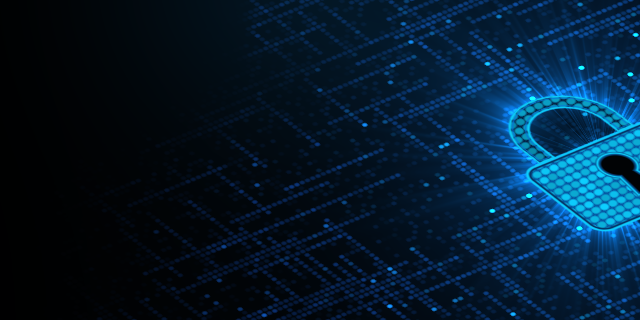
A Shadertoy shader for this background:

```glsl
// Glowing padlock of cyan dots at the right of a dark, slanted lattice of blue data lines.

// Slanted axes shared by the lattice and the padlock
const vec2 RISE = vec2(0.925, 0.38);
const vec2 FALL = vec2(0.79, -0.61);
const float CELL = 0.0178;
const float LOCK_CELL = 0.0285;

// Padlock layout, in canvas heights
const vec2 BODY_CORNER = vec2(1.703, 0.4505);
const vec2 BODY_SIZE = vec2(0.42, 0.227);
const float BODY_ROUND = 0.047;
const vec2 SHACKLE_CENTER = vec2(1.784, 0.586);
const float SHACKLE_RADIUS = 0.133;
const float SHACKLE_HALF = 0.026;
const vec2 KEYHOLE = vec2(1.93, 0.484);
const vec2 GLOW_CENTER = vec2(1.88, 0.50);

// Palette
const vec3 NIGHT = vec3(0.004, 0.012, 0.02);
const vec3 TEAL = vec3(0.01, 0.085, 0.135);
const vec3 DEEP = vec3(0.01, 0.10, 0.20);
const vec3 BLUE = vec3(0.07, 0.30, 0.78);
const vec3 AZURE = vec3(0.03, 0.46, 0.85);
const vec3 CYAN = vec3(0.05, 0.80, 0.99);

float hash(vec2 p) {
    return fract(sin(dot(p, vec2(127.1, 311.7))) * 43758.5453);
}

float noise1(float x) {
    float i = floor(x), f = fract(x);
    return mix(hash(vec2(i, 7.0)), hash(vec2(i + 1.0, 7.0)), f * f * (3.0 - 2.0 * f));
}

// Coordinates along the two slanted axes
vec2 slant(vec2 p) {
    return inverse(mat2(RISE, FALL)) * p;
}

float fill(float d, float px) {
    return 1.0 - smoothstep(-px, px, d);
}

float stroke(float d, float width, float px) {
    return fill(abs(d) - width, px);
}

// Lit stretch of a lattice row: chance per block of cells
float run(float row, float along, float size, float chance) {
    float shift = hash(vec2(row, 3.0)) * size;
    return step(hash(vec2(row, floor((along + shift) / size) + 50.0)), chance);
}

float bodyDistance(vec2 p) {
    vec2 q = abs(slant(p - BODY_CORNER) - 0.5 * BODY_SIZE) - 0.5 * BODY_SIZE;
    return length(max(q, 0.0)) + min(max(q.x, q.y), 0.0) - BODY_ROUND;
}

float shackleDistance(vec2 p) {
    vec2 q = slant(p - SHACKLE_CENTER);
    float ring = length(vec2(q.x, min(q.y, 0.0))) - SHACKLE_RADIUS;
    return max(abs(ring) - SHACKLE_HALF, q.y - 0.12);
}

float keyholeDistance(vec2 p) {
    vec2 q = slant(p - KEYHOLE);
    float stem = max(abs(q.x) - 0.014 - 0.12 * q.y, max(-q.y, q.y - 0.12));
    return min(length(q) - 0.043, stem);
}

// Data lines and scattered dots
vec3 lattice(vec2 p, float px) {
    vec2 g = slant(p) / CELL, id = floor(g);
    vec2 center = CELL * mat2(RISE, FALL) * (id + 0.5);
    float dotMask = fill(length((p - center) / vec2(1.0, 0.68)) - 0.0082, 1.3 * px);

    float near = exp(-2.3 * length(center - GLOW_CENTER));
    float start = mix(0.2, 0.72, smoothstep(0.4, 0.8, center.y));
    float reach = smoothstep(start, start + 0.75, center.x + 0.12 * hash(id + 9.0));
    reach = max(reach, 0.75 * smoothstep(0.74, 0.82, center.x) * smoothstep(0.72, 0.9, center.y));

    float line = max(run(id.y, id.x, 19.0, 0.15), run(id.x + 400.0, id.y, 14.0, 0.15));
    float h = hash(id);
    float level = 0.45 * line * (0.55 + 0.45 * hash(id + 21.0));
    level += 0.22 * step(0.66, h) * hash(id + 33.0);
    level += step(0.988, h) * (0.45 + 0.5 * hash(id + 5.0));
    vec3 tint = mix(BLUE, CYAN, clamp(1.5 * near * step(0.93, h) + 0.45 * near, 0.0, 1.0));
    return tint * level * reach * dotMask * (0.7 + 1.1 * near);
}

// Dark gradient, halo and light rays
vec3 backdrop(vec2 p, float lockDistance) {
    vec2 d = p - GLOW_CENTER;
    float r = length(d);
    float angle = atan(d.y, -d.x);
    float rays = pow(noise1(angle * 16.0), 2.0) * 0.6 + pow(noise1(angle * 43.0 + 20.0), 3.0);
    vec2 haze = (p - vec2(1.0, 1.08)) / vec2(0.62, 0.50);
    vec3 color = NIGHT * smoothstep(-0.2, 0.8, p.x);
    color += TEAL * 0.8 * exp(-dot(haze, haze));
    color += DEEP * 1.1 * exp(-2.6 * r * r);
    color += AZURE * rays * 0.55 * exp(-4.8 * r);
    float halo = max(lockDistance, 0.0);
    color += AZURE * (0.5 * exp(-26.0 * halo) + 0.25 * exp(-9.0 * halo)) * (0.6 + 0.7 * rays);
    return color;
}

void mainImage(out vec4 fragColor, in vec2 fragCoord) {
    vec2 p = fragCoord / iResolution.y;
    float px = 1.2 / iResolution.y;
    float body = bodyDistance(p);
    float shackle = max(shackleDistance(p), -body);
    float keyhole = keyholeDistance(p);

    vec3 color = backdrop(p, min(body, shackle)) + lattice(p, px);

    // Dim opening inside the shackle
    vec2 s = slant(p - SHACKLE_CENTER);
    float opening = length(vec2(s.x, min(s.y, 0.0))) - SHACKLE_RADIUS + SHACKLE_HALF;
    color *= 1.0 - 0.6 * fill(max(opening, -body), 0.006);

    // Dotted padlock faces
    vec2 cell = fract(slant(p - BODY_CORNER) / LOCK_CELL) - 0.5;
    vec2 offset = LOCK_CELL * mat2(RISE, FALL) * cell;
    float beads = fill(length(offset / vec2(1.0, 0.72)) - 0.0145, 1.5 * px);
    float sparkle = hash(floor(slant(p - BODY_CORNER) / LOCK_CELL));
    vec3 bead = CYAN * (0.82 + 0.2 * sparkle);
    color = mix(color, mix(DEEP * 1.4, bead * 0.8, beads), fill(shackle, px));
    color = mix(color, mix(AZURE * 0.75, bead, beads), fill(body, px));

    // Bright double rims
    color = mix(color, DEEP * 2.0, stroke(body + 0.009, 0.004, px));
    color = mix(color, CYAN, stroke(body + 0.002, 0.0035, px));
    color = mix(color, CYAN, stroke(shackle + 0.002, 0.003, px));
    color = mix(color, AZURE, stroke(shackle + 0.0095, 0.0015, px));

    // Keyhole
    color = mix(color, AZURE * 0.6, fill(keyhole - 0.014, px));
    color = mix(color, CYAN, stroke(keyhole - 0.009, 0.003, px));
    color = mix(color, NIGHT, fill(keyhole, px));

    fragColor = vec4(clamp(color, 0.0, 1.0), 1.0);
}
```
